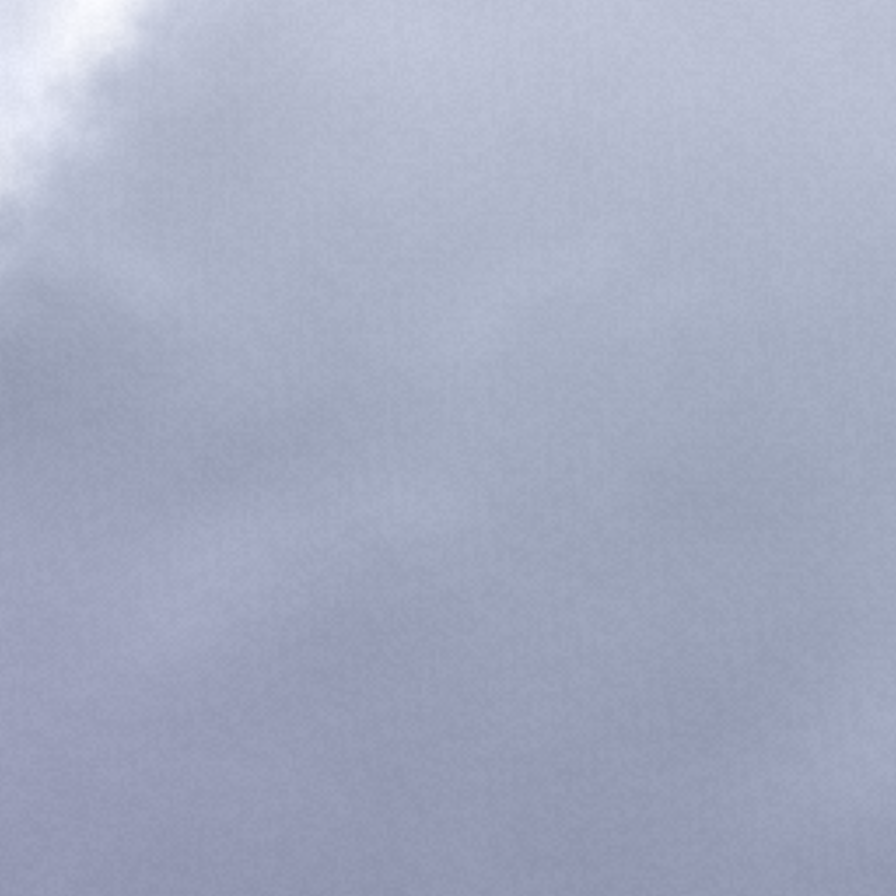
Reproduce this texture procedurally as a three.js fragment shader.

```glsl
varying vec2 vUv;

const vec3 SKY_TOP = vec3(0.742, 0.764, 0.838);
const vec3 SKY_MIDDLE = vec3(0.638, 0.672, 0.752);
const vec3 SKY_BOTTOM = vec3(0.572, 0.598, 0.692);
const vec3 VIOLET_TINT = vec3(0.012, 0.000, 0.016);
const vec3 CLOUD_GLOW = vec3(0.865, 0.882, 0.945);
const vec3 CLOUD_CORE = vec3(0.980, 0.984, 0.998);
const vec2 GAP_START = vec2(0.0, 0.745);
const vec2 GAP_NORMAL = vec2(-0.793, 0.610);
const float GAP_RAGGEDNESS = 0.13;
const float BILLOW_SCALE = 4.0;
const float BILLOW_STRENGTH = 0.025;
const float WISP_STRENGTH = 0.020;
const float GRAIN_CELLS = 256.0;
const float GRAIN_STRENGTH = 0.030;
const float MOTTLE_STRENGTH = 0.010;

float hash(vec2 p) {
  return fract(sin(dot(p, vec2(127.1, 311.7))) * 43758.5453);
}

float noise(vec2 p) {
  vec2 cell = floor(p);
  vec2 f = fract(p);
  f = f * f * (3.0 - 2.0 * f);
  float low = mix(hash(cell), hash(cell + vec2(1.0, 0.0)), f.x);
  float high = mix(hash(cell + vec2(0.0, 1.0)), hash(cell + 1.0), f.x);
  return mix(low, high, f.y);
}

// Layered noise centred on zero
float fbm(vec2 p) {
  float sum = 0.0;
  float amplitude = 0.5;
  for (int i = 0; i < 5; i++) {
    sum += amplitude * (noise(p) - 0.5);
    p = mat2(0.8, 0.6, -0.6, 0.8) * p * 2.03 + 7.1;
    amplitude *= 0.5;
  }
  return sum;
}

// Soft tilted ellipse
float puff(vec2 p, vec2 centre, vec2 radius, float angle) {
  vec2 d = p - centre;
  float c = cos(angle);
  float s = sin(angle);
  d = vec2(c * d.x + s * d.y, c * d.y - s * d.x) / radius;
  return exp(-dot(d, d));
}

// Broad light and dark patches of the overcast
float patches(vec2 p) {
  float light = 0.0;
  light += 0.040 * puff(p, vec2(0.14, 0.69), vec2(0.09, 0.04), -0.3);
  light += 0.022 * puff(p, vec2(0.58, 0.67), vec2(0.13, 0.04), 0.5);
  light += 0.020 * puff(p, vec2(0.76, 0.66), vec2(0.06, 0.03), 0.3);
  light += 0.018 * puff(p, vec2(0.46, 0.43), vec2(0.08, 0.04), 0.2);
  light += 0.026 * puff(p, vec2(0.22, 0.35), vec2(0.16, 0.07), 0.8);
  light += 0.040 * puff(p, vec2(0.98, 0.17), vec2(0.19, 0.09), 0.7);
  light += 0.012 * puff(p, vec2(0.47, 0.93), vec2(0.13, 0.07), 0.0);
  light -= 0.055 * puff(p, vec2(0.00, 0.57), vec2(0.16, 0.12), 0.0);
  light -= 0.035 * puff(p, vec2(0.27, 0.48), vec2(0.14, 0.06), 0.3);
  light -= 0.022 * puff(p, vec2(0.40, 0.29), vec2(0.16, 0.08), 0.4);
  light -= 0.018 * puff(p, vec2(0.79, 0.45), vec2(0.14, 0.09), 0.0);
  light -= 0.015 * puff(p, vec2(0.80, 0.20), vec2(0.11, 0.07), 0.6);
  light -= 0.030 * puff(p, vec2(0.25, 0.87), vec2(0.13, 0.09), 0.8);
  return light;
}

void main() {
  vec2 p = vUv;
  float billow = fbm(p * BILLOW_SCALE + 3.7);
  float wisps = fbm(p * 13.0 + 19.3);

  // Overcast gradient
  vec3 colour = mix(SKY_BOTTOM, SKY_MIDDLE, smoothstep(-0.1, 0.60, p.y));
  colour = mix(colour, SKY_TOP, smoothstep(0.50, 1.08, p.y));
  colour += patches(p + 0.04 * vec2(billow, wisps));
  colour += BILLOW_STRENGTH * billow + WISP_STRENGTH * wisps;
  colour += VIOLET_TINT * puff(p, vec2(0.0, 0.25), vec2(0.4, 0.35), 0.0);

  // Bright gap in the upper left corner, with a faint halo
  float depth = dot(p - GAP_START, GAP_NORMAL) + GAP_RAGGEDNESS * wisps;
  float halo = smoothstep(-0.13, 0.02, depth);
  float gap = smoothstep(-0.045, 0.075, depth);
  float core = puff(p, vec2(0.115, 0.985), vec2(0.065, 0.10), -0.4);
  core += 0.6 * puff(p, vec2(0.0, 0.80), vec2(0.035, 0.06), 0.0);
  vec3 glow = mix(CLOUD_GLOW + 0.15 * wisps, CLOUD_CORE, min(core, 1.0));
  colour += 0.035 * halo;
  colour = mix(colour, glow, gap);

  // Fine grain over a coarser mottle
  vec2 grainPoint = p * GRAIN_CELLS;
  colour += GRAIN_STRENGTH * (noise(grainPoint) - 0.5);
  colour += MOTTLE_STRENGTH * (noise(grainPoint * 0.37 + 5.0) - 0.5);
  gl_FragColor = vec4(clamp(colour, 0.0, 1.0), 1.0);
}
```
